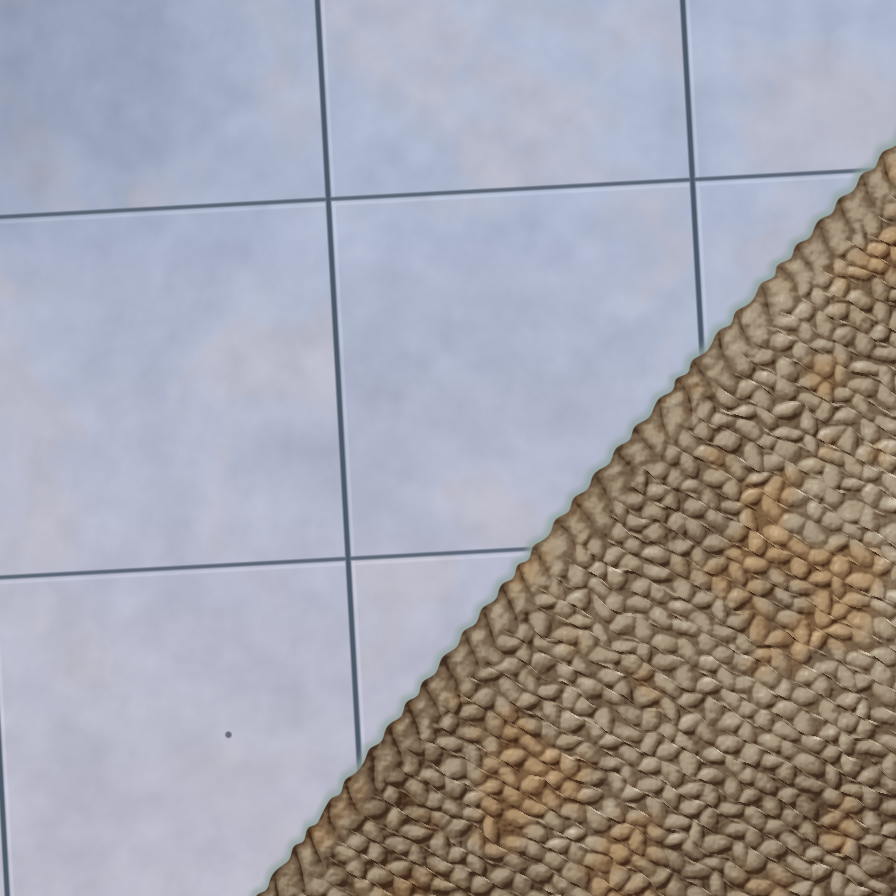
Reproduce this texture procedurally as a WebGL 2 fragment shader.

```glsl
#version 300 es
precision highp float;
// Pale stone floor tiles with dark grout, partly covered by a coarse woven rug.
// Tiles are a skewed repeat with layered noise; the rug is a height field of
// jittered knots and slanted border loops, lit from the upper left.
uniform vec2 u_resolution;
out vec4 fragColor;

float hash(vec2 p) {
    return fract(sin(dot(p, vec2(127.1, 311.7))) * 43758.5453);
}

float noise(vec2 p) {
    vec2 i = floor(p), f = fract(p);
    f = f * f * (3.0 - 2.0 * f);
    return mix(mix(hash(i), hash(i + vec2(1, 0)), f.x),
               mix(hash(i + vec2(0, 1)), hash(i + vec2(1, 1)), f.x), f.y);
}

float fbm(vec2 p) {
    float sum = 0.0, amp = 0.5;
    for (int i = 0; i < 5; i++) {
        sum += amp * noise(p);
        p = mat2(1.6, 1.2, -1.2, 1.6) * p + 7.3;
        amp *= 0.5;
    }
    return sum;
}

// Slanted phase of the border loops, one unit per loop
float loopPhase(vec2 p, float depth) {
    return dot(p, vec2(0.644, -0.766)) / 0.034 + depth * 14.0 + 0.5 * noise(p * 25.0);
}

// Signed distance into the rug past its gently bowed edge
float rugDepth(vec2 p) {
    float t = (0.970 - p.x) / 0.681;
    float edge = 0.190 + 0.810 * t - 0.088 * t * (1.0 - t);
    float depth = (p.y - edge) * 0.644;
    return depth + 0.0025 * cos(6.2832 * loopPhase(p, 0.0));
}

// Rounded knots in a staggered, tilted weave
float knots(vec2 p) {
    p += 0.010 * (vec2(noise(p * 38.0), noise(p * 38.0 + 19.0)) - 0.5);
    vec2 q = mat2(0.88, -0.47, 0.47, 0.88) * p / vec2(0.026, 0.021);
    q.x += 0.5 * mod(floor(q.y), 2.0);
    vec2 cell = floor(q);
    float h = 0.0;
    for (int j = -1; j <= 1; j++)
    for (int i = -1; i <= 1; i++) {
        vec2 id = cell + vec2(i, j);
        vec2 d = q - id - 0.3 - 0.4 * vec2(hash(id), hash(id + 41.0));
        float a = (mod(id.x, 2.0) - 0.5) * 1.5 + hash(id + 9.0) - 0.5;
        d = mat2(cos(a), -sin(a), sin(a), cos(a)) * d / vec2(0.72, 0.46);
        h = max(h, (1.0 - dot(d, d)) * (0.75 + 0.25 * hash(id + 5.0)));
    }
    return h;
}

float rugHeight(vec2 p) {
    float depth = rugDepth(p);
    float loops = abs(sin(3.1416 * loopPhase(p, depth)));
    loops *= smoothstep(-0.004, 0.014, depth) * (0.75 + 0.4 * noise(p * 90.0));
    float weave = knots(p);
    float strands = noise(p * 170.0) + 0.5 * noise(p * 330.0);
    return mix(loops, weave, smoothstep(0.026, 0.046, depth)) + 0.22 * strands;
}

vec3 rugColor(vec2 p, float depth) {
    float h = rugHeight(p);
    float lit = h - rugHeight(p + vec2(-0.0025, -0.0035));
    float tone = 0.20 + 0.36 * h + 0.50 * lit + 0.30 * (fbm(p * 9.0) - 0.5);
    tone += 0.10 * (p.x - p.y) - 0.14 * smoothstep(0.035, 0.0, depth);
    vec3 c = mix(vec3(0.24, 0.17, 0.12), vec3(0.45, 0.39, 0.32), smoothstep(0.0, 0.34, tone));
    c = mix(c, vec3(0.65, 0.61, 0.54), smoothstep(0.30, 0.66, tone));
    c = mix(c, vec3(0.83, 0.81, 0.77), smoothstep(0.64, 1.0, tone));
    float rust = smoothstep(0.52, 0.75, fbm(p * 14.0 + 31.0));
    return c * mix(vec3(1.0), vec3(1.04, 0.92, 0.78), 0.3 + 0.7 * rust);
}

vec3 tileColor(vec2 p, float px) {
    // Skewed tile coordinates, widening slightly to the right
    float u = p.x - 0.055 * p.y - 0.3542;
    float v = p.y + 0.054 * p.x - 0.2422;
    vec2 size = vec2(0.4043 + 0.008 * u, 0.4023);
    vec2 tile = vec2(u, v) / size;
    vec2 id = floor(tile + 0.5);
    vec2 d = (tile - id) * size;

    // Cloudy stone, cooler above and warmer below
    vec2 m = p + 3.7 * floor(tile);
    float cloud = fbm(m * 7.0 + 2.0 * fbm(m * 5.0));
    float grain = fbm(m * 32.0);
    vec3 c = mix(vec3(0.685, 0.725, 0.815), vec3(0.735, 0.735, 0.795), smoothstep(0.1, 1.0, p.y));
    c = mix(c, vec3(0.71, 0.70, 0.74), 0.6 * smoothstep(0.48, 0.72, cloud));
    c += 0.09 * (cloud - 0.48) + 0.07 * (grain - 0.48);
    c -= 0.10 * smoothstep(0.45, 0.0, length(p));

    // Light bevel beside each joint, then the grout
    vec2 bevel = smoothstep(0.003, 0.0, abs(d - 0.006));
    c += 0.05 * max(bevel.x, bevel.y);
    vec2 grout = smoothstep(vec2(0.0034, 0.0026) + px, vec2(0.0012, 0.0006), abs(d));
    c = mix(c, vec3(0.30, 0.35, 0.41), max(grout.x, 0.85 * grout.y));
    float speck = smoothstep(0.005, 0.002, length(p - vec2(0.255, 0.820)));
    return mix(c, vec3(0.33, 0.33, 0.38), 0.8 * speck);
}

void main() {
    vec2 p = gl_FragCoord.xy / u_resolution;
    p.y = 1.0 - p.y;
    float px = 1.0 / u_resolution.y;
    float depth = rugDepth(p);
    vec3 c = tileColor(p, px);
    // Greenish rim of shade on the floor along the rug
    c = mix(c, vec3(0.56, 0.63, 0.61), 0.75 * smoothstep(-0.013, -0.001, depth));
    c = mix(c, rugColor(p, depth), smoothstep(-px, px, depth));
    fragColor = vec4(c, 1.0);
}
```
